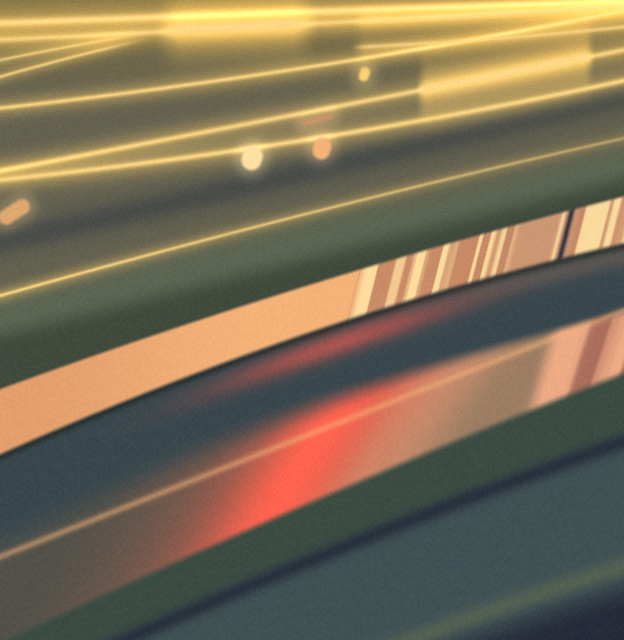
Reproduce this background procedurally as a Shadertoy shader.

```glsl
// Night traffic in long exposure: curved bands of light sweep up to the right.
// Each edge is a parabola set by its heights at the left, middle and right;
// soft layers are stacked on these arcs, then glowing trails and lamps on top.

const vec3 OLIVE = vec3(.39, .38, .31);
const vec3 MOSS = vec3(.36, .40, .32);
const vec3 FOREST = vec3(.25, .29, .24);
const vec3 SLATE = vec3(.22, .28, .30);
const vec3 NAVY = vec3(.15, .17, .23);
const vec3 PEACH = vec3(.96, .70, .47);
const vec3 CREAM = vec3(1., .88, .63);
const vec3 GOLD = vec3(.99, .82, .45);
const vec3 RED = vec3(1., .39, .31);

float hash(vec2 p) {
  return fract(sin(dot(p, vec2(127.1, 311.7))) * 43758.5);
}

float noise(float x) {
  float i = floor(x);
  return mix(hash(vec2(i, 3.)), hash(vec2(i + 1., 3.)), smoothstep(0., 1., x - i));
}

// Height of p above the parabola through a, m, b at x = 0, 0.5, 1
float above(vec2 p, float a, float m, float b) {
  return p.y - mix(a, b, p.x) - 4. * p.x * (1. - p.x) * (m - .5 * (a + b));
}

float below(float d, float soft) {
  return 1. - smoothstep(-soft, soft, d);
}

float bell(float d, float width) {
  return exp(-d * d / (width * width));
}

// Window along x with soft ends
float span(float x, float from, float to, float soft) {
  return below(from - x, soft) * below(x - to, soft);
}

// Light trail: a wide warm halo around a thin bright core
vec3 trail(vec3 col, float d, float width, float power) {
  col += vec3(.24, .17, .05) * power * bell(d, width * 4.);
  vec3 core = mix(GOLD, CREAM, .5 * bell(d, width * .6));
  return mix(col, core, min(power * bell(d, width), 1.));
}

// Lamp: a tilted capsule with a faint halo
vec3 lamp(vec3 col, vec2 q, vec2 axis, float radius, vec3 tint) {
  float t = clamp(dot(q, axis) / dot(axis, axis), -1., 1.);
  float d = length(q - axis * t) - radius;
  col += .15 * tint * bell(max(d, 0.), .014);
  return mix(col, tint, below(d, .004));
}

vec3 roadLayers(vec2 p) {
  vec3 col = mix(OLIVE, vec3(.48, .43, .27), smoothstep(.82, 1., p.y));
  col = mix(col, vec3(.26, .28, .28), .8 * bell(above(p, .622, .733, .85), .023));
  col = mix(col, MOSS, below(above(p, .53, .65, .765), .025));
  col = mix(col, FOREST, below(above(p, .475, .597, .72), .024));
  col = mix(col, SLATE, below(above(p, .30, .49, .63), .03));
  // Brown haze and rosy reflection
  float haze = smoothstep(.5, .9, p.x) * bell(above(p, .25, .46, .60), .018);
  col = mix(col, vec3(.40, .36, .33), .7 * haze);
  float rose = bell(p.x - .54, .19) * bell(above(p, .25, .449, .593), .02);
  return mix(col, vec3(.74, .34, .31), .85 * rose);
}

vec3 upperBand(vec3 col, vec2 p) {
  float top = above(p, .392, .556, .693), base = above(p, .290, .482, .620);
  float lean = p.x - .02 * base / (base - top);
  vec3 fill = mix(vec3(.89, .62, .42), PEACH, smoothstep(0., .45, p.x));
  fill = mix(fill, vec3(.80, .59, .45), smoothstep(.65, .85, p.x));
  // Leaning bars of light
  float bars = smoothstep(.32, .68, noise(lean * 105.));
  float barred = span(lean, .56, .81, .008) + smoothstep(.905, .915, lean);
  fill = mix(fill, mix(vec3(.77, .53, .39), CREAM, bars), .9 * barred);
  fill = mix(fill, CREAM, .8 * bell(lean - .885, .004));
  fill = mix(fill, NAVY, .9 * bell(lean - .897, .005));
  col *= 1. - .3 * bell(base + .004, .007);
  return mix(col, fill, below(top, .004) * below(-base, .005));
}

vec3 lowerBand(vec3 col, vec2 p) {
  float top = above(p, .155, .366, .518), base = above(p, -.005, .216, .417);
  float v = base / (base - top), lean = p.x - .13 * (v - .5), barX = p.x - .04 * v;
  vec3 fill = mix(vec3(.32, .32, .29), vec3(.46, .35, .30), smoothstep(.05, .35, lean));
  fill = mix(fill, vec3(.76, .55, .42), smoothstep(.45, .65, lean));
  fill = mix(fill, vec3(.61, .49, .39), smoothstep(.68, .82, lean));
  float bars = smoothstep(.25, .8, noise(barX * 62.));
  vec3 barTint = mix(vec3(.67, .43, .36), vec3(.93, .67, .52), bars);
  fill = mix(fill, barTint, smoothstep(.83, .87, barX));
  fill = mix(fill, RED, bell(lean - .495, .125));
  col = mix(col, fill, below(top + .006, mix(.035, .01, smoothstep(.3, .9, p.x))));
  col = mix(col, PEACH, .5 * bell(above(p, .130, .323, .515), .006));
  // Dark ground under the band
  float seam = above(p, -.09, .125, .31), ridge = above(p, -.28, -.06, .115);
  vec3 ground = mix(vec3(.23, .30, .26), vec3(.25, .32, .33), below(seam, .03));
  ground = mix(ground, NAVY, .85 * bell(seam, .014));
  ground = mix(ground, NAVY, below(ridge + .035, .035));
  ground = mix(ground, MOSS, .7 * bell(ridge, .016));
  return mix(col, ground, below(base, .008));
}

vec3 trails(vec3 col, vec2 p) {
  float left = span(p.x, -.1, .2, .05), right = smoothstep(.56, .59, p.x);
  col = trail(col, above(p, .964, .982, .998), .007, .95);
  col = trail(col, above(p, .938, .963, .992), .005, .85);
  col = trail(col, above(p, .940, .964, .985), .011, 1.2 * span(p.x, .27, .49, .025));
  col = trail(col, above(p, .906, .985, 1.02), .003, .7 * left);
  col = trail(col, above(p, .880, .990, 1.04), .003, .8 * left);
  col = trail(col, above(p, .831, .896, .983), .004, .9);
  float main = above(p, .733, .826, .922);
  col = trail(col, main, .005, .9);
  col = trail(col, main, .010, 1.3 * span(p.x, .675, .945, .01));
  col = trail(col, above(p, .719, .783, .874), .005, .95);
  col = trail(col, above(p, .538, .668, .784), .003, mix(.95, .4, p.x));
  col = trail(col, above(p, .920, .923, .958), .004, .75 * right);
  return trail(col, above(p, .950, .962, .990), .004, .6 * right);
}

void mainImage(out vec4 fragColor, in vec2 fragCoord) {
  vec2 p = fragCoord / iResolution.xy, upright = vec2(.001, .003);
  vec3 col = trails(upperBand(lowerBand(roadLayers(p), p), p), p);
  col = lamp(col, p - vec2(.584, .884), upright, .008, GOLD);
  col = lamp(col, p - vec2(.404, .753), upright, .016, CREAM);
  col = lamp(col, p - vec2(.516, .768), upright, .014, PEACH);
  col = lamp(col, p - vec2(.023, .669), vec2(.013, .008), .012, vec3(.87, .66, .43));
  col = lamp(col, p - vec2(.509, .813), vec2(.020, .006), .004, vec3(.80, .58, .42));
  col += .025 * (hash(floor(p * 400.)) - .5); // Film grain
  fragColor = vec4(clamp(col, 0., 1.), 1.);
}
```
